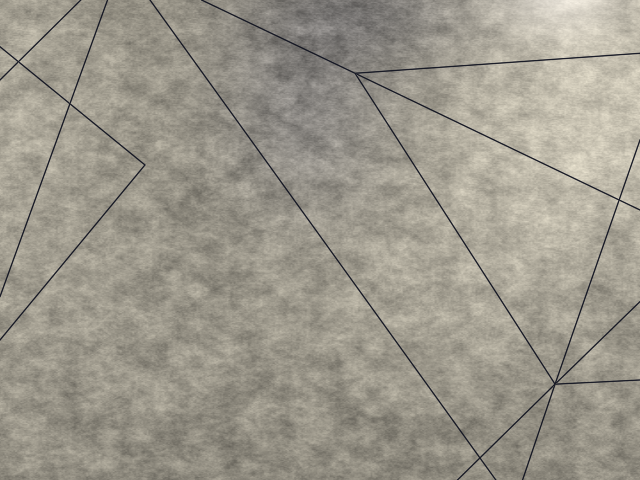
A WebGL 2 fragment shader for this texture:

```glsl
#version 300 es
precision highp float;
// Grey felt wall panel cut by thin dark grooves under a ceiling spotlight.
// Broad Gaussian pools set the light, layered value noise makes the mottled
// fibres, and segment distances draw the grooves on a 4 x 3 canvas.

#define CANVAS vec2(4.0, 3.0)
#define BASE_LIGHT 0.575
#define MOTTLE 0.25
#define FIBRE 0.13
#define GRAIN 0.07
#define GROOVE_HALF 0.0042
#define GROOVE_COLOR vec3(0.07, 0.08, 0.13)
#define WARM_FELT vec3(1.03, 1.0, 0.915)
#define COOL_FELT vec3(1.02, 1.0, 0.99)

uniform vec2 u_resolution;
out vec4 fragColor;

float hash(vec2 p) {
    return fract(sin(dot(p, vec2(127.1, 311.7))) * 43758.5453);
}

float noise(vec2 p) {
    vec2 i = floor(p), f = fract(p);
    f = f * f * (3.0 - 2.0 * f);
    return mix(mix(hash(i), hash(i + vec2(1, 0)), f.x),
               mix(hash(i + vec2(0, 1)), hash(i + vec2(1, 1)), f.x), f.y);
}

// Octaves of noise, centred on zero
float fbm(vec2 p) {
    float sum = 0.0, amp = 0.5;
    for (int i = 0; i < 4; i++) {
        sum += amp * (noise(p) - 0.5);
        p = mat2(1.6, 1.2, -1.2, 1.6) * p + 7.3;
        amp *= 0.62;
    }
    return sum;
}

// Soft elliptical pool of light or shade
float pool(vec2 p, vec2 center, vec2 radius) {
    vec2 d = (p - center) / radius;
    return exp(-dot(d, d));
}

float segment(vec2 p, vec2 a, vec2 b) {
    vec2 pa = p - a, ba = b - a;
    return length(pa - ba * clamp(dot(pa, ba) / dot(ba, ba), 0.0, 1.0));
}

// Distance to the nearest groove
float grooves(vec2 p) {
    vec2 hub = vec2(2.219, 2.542);
    vec2 low = vec2(3.469, 0.599);
    vec2 tip = vec2(0.906, 1.969);
    // Left edge
    float d = segment(p, vec2(0.505, 3.0), vec2(0.0, 2.5));
    d = min(d, segment(p, vec2(0.672, 3.0), vec2(0.0, 1.146)));
    d = min(d, segment(p, vec2(0.0, 2.708), tip));
    d = min(d, segment(p, tip, vec2(0.0, 0.875)));
    // Long diagonal
    d = min(d, segment(p, vec2(0.9375, 3.0), vec2(3.099, 0.0)));
    // Upper hub
    d = min(d, segment(p, vec2(1.26, 3.0), hub));
    d = min(d, segment(p, hub, vec2(4.0, 2.667)));
    d = min(d, segment(p, hub, vec2(4.0, 1.6875)));
    d = min(d, segment(p, hub, low));
    // Lower hub
    d = min(d, segment(p, vec2(4.0, 2.125), low));
    d = min(d, segment(p, low, vec2(3.266, 0.0)));
    d = min(d, segment(p, vec2(4.0, 1.115), low));
    d = min(d, segment(p, low, vec2(2.859, 0.0)));
    return min(d, segment(p, low, vec2(4.0, 0.625)));
}

void main() {
    vec2 p = gl_FragCoord.xy / u_resolution * CANVAS;
    float pixel = CANVAS.y / u_resolution.y;

    // Lighting
    float lamp = pool(p, vec2(3.5, 3.08), vec2(0.42, 0.3));
    float shade = pool(p, vec2(2.25, 2.95), vec2(0.65, 0.35));
    float cool = pool(p, vec2(1.9, 2.35), vec2(0.5, 0.6));
    float light = BASE_LIGHT + 0.22 * lamp - 0.10 * shade - 0.06 * cool;
    light += 0.20 * pool(p, vec2(3.75, 2.3), vec2(1.0, 0.85));
    light += 0.07 * pool(p, vec2(0.0, 2.1), vec2(0.65, 1.2));
    light += 0.06 * pool(p, vec2(2.8, 1.2), vec2(0.9, 0.8));
    light -= 0.05 * pool(p, vec2(2.2, 0.0), vec2(1.7, 0.5));

    // Felt: blotches, sideways fibres and fine grain
    float felt = MOTTLE * fbm(p * vec2(9.0, 11.0));
    felt += FIBRE * fbm(p * vec2(24.0, 52.0) + 31.0);
    felt += GRAIN * (noise(p * vec2(90.0, 130.0)) - 0.5);
    light += felt * (1.0 - 0.5 * lamp);

    float coolness = clamp(0.7 * cool + 0.7 * shade + 0.5 * lamp, 0.0, 1.0);
    vec3 color = light * mix(WARM_FELT, COOL_FELT, coolness);

    // Grooves
    float line = 1.0 - smoothstep(-0.6 * pixel, 0.6 * pixel, grooves(p) - GROOVE_HALF);
    color = mix(color, GROOVE_COLOR, 0.95 * line);

    fragColor = vec4(clamp(color, 0.0, 1.0), 1.0);
}
```
